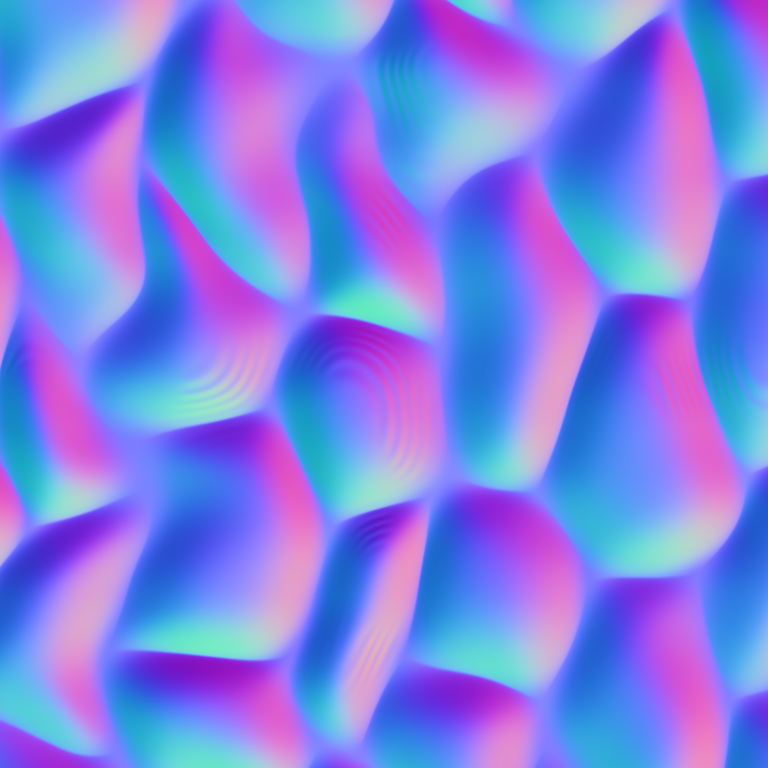
Give the GLSL for this texture map, as a Shadertoy shader.

```glsl
#define CELLS vec2(5.5, 3.4)    // cells across and up the canvas
#define JITTER 0.72             // scatter of the cell centres
#define WARP 0.042              // waviness of the cell walls
#define WARP_FREQ 4.4
#define FLANK 0.045             // width of the rounded flanks
#define FLANK_POWER 1.4         // higher opens the valleys
#define RELIEF 0.084            // height of the cells
#define SWELL 0.016             // broad unevenness
#define RIPPLE 0.0008           // fine folds near the centre lines
#define RIPPLE_COUNT 38.0
#define SAMPLE_STEP 0.002       // spacing of the slope samples

vec2 hash2(vec2 p) {
    vec3 q = fract(p.xyx * vec3(0.1031, 0.1030, 0.0973));
    q += dot(q, q.yzx + 33.33);
    return fract((q.xx + q.yz) * q.zy);
}

float cornerSlope(vec2 corner, vec2 offset) {
    return dot(hash2(corner + 57.0) * 2.0 - 1.0, offset);
}

float gradientNoise(vec2 p) {
    vec2 i = floor(p), f = p - i;
    vec2 u = f * f * f * (f * (f * 6.0 - 15.0) + 10.0);
    vec2 e = vec2(1.0, 0.0);
    float low = mix(cornerSlope(i, f), cornerSlope(i + e, f - e), u.x);
    float high = mix(cornerSlope(i + e.yx, f - e.yx), cornerSlope(i + 1.0, f - 1.0), u.x);
    return mix(low, high, u.y);
}

// Every other column is shifted up by half a cell
vec2 cellCentre(vec2 id) {
    float stagger = 0.5 * mod(id.x, 2.0);
    return id + vec2(0.5, 0.5 + stagger) + JITTER * (hash2(id + 19.0) - 0.5);
}

// Rounded cell body: 0 on the walls, towards 1 inside
float cellBody(vec2 p) {
    vec2 q = p * CELLS, base = floor(q), nearId = base;
    float nearest = 1e3;
    for (int y = -2; y <= 1; y++)
    for (int x = -1; x <= 1; x++) {
        vec2 id = base + vec2(x, y);
        vec2 r = cellCentre(id) - q;
        float d = dot(r, r);
        if (d < nearest) { nearest = d; nearId = id; }
    }

    // Multiply the flanks raised by every neighbouring wall
    vec2 centre = cellCentre(nearId);
    float body = 1.0;
    for (int y = -2; y <= 2; y++)
    for (int x = -2; x <= 2; x++) {
        if (x == 0 && y == 0) continue;
        vec2 other = cellCentre(nearId + vec2(x, y));
        vec2 across = other - centre;
        float wall = dot(0.5 * (centre + other) - q, across) / length(across * CELLS);
        body *= 1.0 - exp(-pow(max(wall, 0.0) / FLANK, FLANK_POWER));
    }
    return body;
}

float surfaceHeight(vec2 p) {
    vec2 w = p * WARP_FREQ;
    vec2 bend = vec2(gradientNoise(w), gradientNoise(w + 31.7));
    float body = cellBody(p + WARP * 2.0 * bend);

    // Patchy folds that follow the cell contours
    vec2 seam = exp(-pow(abs(p - 0.5) / 0.045, vec2(2.0)));
    float patches = smoothstep(0.0, 0.25, gradientNoise(p * 8.0 + 8.3));
    float folds = sin(body * RIPPLE_COUNT) * max(seam.x, seam.y) * patches;

    return RELIEF * body + SWELL * gradientNoise(p * 5.0 + 3.1) + RIPPLE * folds;
}

void mainImage(out vec4 fragColor, in vec2 fragCoord) {
    vec2 p = fragCoord / iResolution.y;
    vec2 e = vec2(SAMPLE_STEP, 0.0);
    vec2 slope = vec2(surfaceHeight(p + e) - surfaceHeight(p - e),
                      surfaceHeight(p + e.yx) - surfaceHeight(p - e.yx)) / (2.0 * SAMPLE_STEP);

    // Encode the normal, green pointing down
    vec3 normal = normalize(vec3(-slope.x, slope.y, 1.0));
    fragColor = vec4(0.5 + 0.5 * normal, 1.0);
}
```
